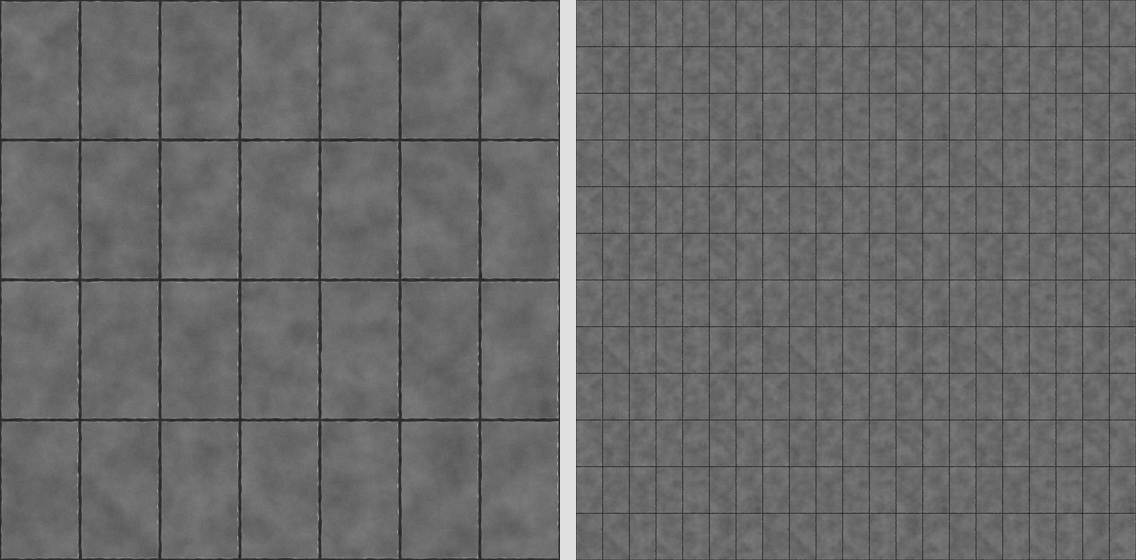
Left, the tile; right, the same tile 3 across and 3 down.
A WebGL 1 fragment shader for this texture:

```glsl
precision highp float;

uniform vec2 u_resolution;

const vec2 TILES = vec2(7.0, 4.0);
const float JOINT_HALF_WIDTH = 0.0025;
const vec3 STONE = vec3(0.422);
const vec3 JOINT = vec3(0.175);
const vec3 CHIPPED = vec3(0.66);

float hash(vec2 p, float seed) {
    vec3 q = fract(vec3(p.xyx) * 0.1031 + seed * 0.137);
    q += dot(q, q.yzx + 33.33);
    return fract((q.x + q.y) * q.z);
}

vec2 gradient(vec2 cell, float period, float seed) {
    float angle = 6.28318 * hash(mod(cell, period), seed);
    return vec2(cos(angle), sin(angle));
}

// Gradient noise that wraps over the unit square
float noise(vec2 uv, float period, float seed) {
    vec2 p = uv * period;
    vec2 i = floor(p);
    vec2 f = p - i;
    vec2 u = f * f * f * (f * (f * 6.0 - 15.0) + 10.0);
    vec2 e = vec2(1.0, 0.0);
    float a = dot(gradient(i, period, seed), f);
    float b = dot(gradient(i + e.xy, period, seed), f - e.xy);
    float c = dot(gradient(i + e.yx, period, seed), f - e.yx);
    float d = dot(gradient(i + e.xx, period, seed), f - e.xx);
    return mix(mix(a, b, u.x), mix(c, d, u.x), u.y);
}

float fbm(vec2 uv, float period, float seed) {
    float sum = 0.0;
    float amplitude = 1.0;
    for (int octave = 0; octave < 5; octave++) {
        sum += amplitude * noise(uv, period, seed + float(octave));
        amplitude *= 0.62;
        period *= 2.0;
    }
    return sum;
}

// Narrow band of light just outside the joint
float rim(float dist, float halfWidth, float soft) {
    float offset = abs(dist - halfWidth - 0.0013);
    return 1.0 - smoothstep(0.0004, 0.0011 + soft, offset);
}

// Cloudy stone with a separate pattern and tint for each tile
vec3 stone(vec2 uv, vec2 tile) {
    float seed = 1.0 + 9.0 * hash(tile, 3.0);
    float clouds = fbm(uv, 13.0, seed);
    float stains = smoothstep(0.15, 0.6, noise(uv, 18.0, seed + 7.0));
    float grain = noise(uv, 256.0, 5.0);
    float tint = hash(tile, 8.0) - 0.5;
    return STONE + 0.065 * clouds - 0.03 * stains + 0.025 * grain + 0.014 * tint;
}

void main() {
    vec2 uv = gl_FragCoord.xy / u_resolution;
    float pixel = 1.0 / min(u_resolution.x, u_resolution.y);

    // Slightly uneven tile edges
    vec2 wobble = vec2(noise(uv, 60.0, 1.0), noise(uv, 60.0, 2.0));
    vec2 grid = (uv + 0.0012 * wobble) * TILES;
    vec2 tile = mod(floor(grid), TILES);
    vec2 local = fract(grid);
    vec2 dist = (0.5 - abs(local - 0.5)) / TILES;
    float nearest = min(dist.x, dist.y);
    float halfWidth = JOINT_HALF_WIDTH + 0.0012 * noise(uv, 90.0, 4.0);

    vec3 color = stone(uv, tile);

    // Pale worn rims, chipped mostly along the right side of each tile
    float rimX = rim(dist.x, halfWidth, pixel * 0.5);
    float rimY = rim(dist.y, halfWidth, pixel * 0.5);
    float chips = smoothstep(0.0, 0.45, noise(uv, 110.0, 6.0));
    float rightSide = step(0.5, local.x);
    float wearX = rimX * (0.1 + chips * mix(0.25, 0.85, rightSide));
    float wearY = rimY * (0.12 + 0.35 * chips);
    color = mix(color, CHIPPED, max(wearX, wearY));

    // Dark joints with a soft edge
    float soft = 0.0006 + 0.5 * pixel;
    float joint = 1.0 - smoothstep(halfWidth - soft, halfWidth + soft, nearest);
    vec3 jointColor = JOINT + 0.06 * noise(uv, 70.0, 9.0);
    gl_FragColor = vec4(mix(color, jointColor, joint), 1.0);
}
```
